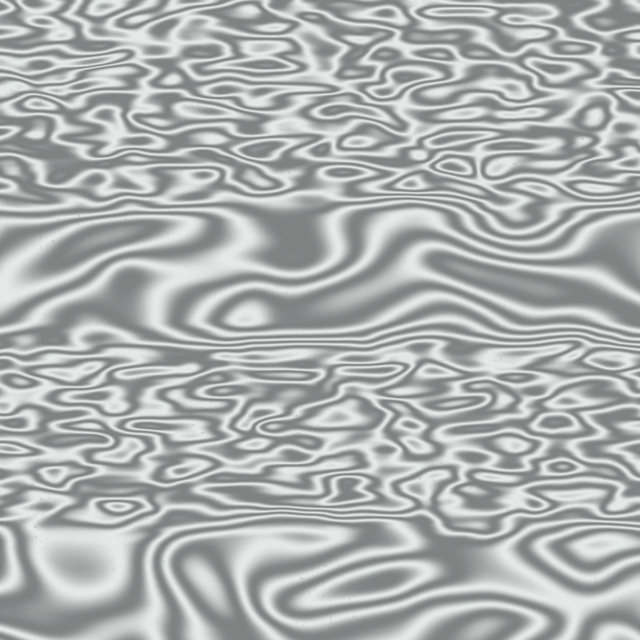
A Shadertoy shader for this texture:

```glsl
const float TAU = 6.28318;
const vec3 DARK_GRAY = vec3(0.498, 0.508, 0.507);
const vec3 PALE_GRAY = vec3(0.895, 0.917, 0.907);

float hash(vec2 p) {
    vec3 q = fract(p.xyx * 0.1031);
    q += dot(q, q.yzx + 33.33);
    return fract((q.x + q.y) * q.z);
}

vec2 gradientAt(vec2 cell) {
    float angle = TAU * hash(cell + 57.0);
    return vec2(cos(angle), sin(angle));
}

float gradientNoise(vec2 p) {
    vec2 cell = floor(p);
    vec2 f = p - cell;
    vec2 w = f * f * f * (f * (f * 6.0 - 15.0) + 10.0);
    vec2 e = vec2(1.0, 0.0);
    float a = dot(gradientAt(cell), f);
    float b = dot(gradientAt(cell + e.xy), f - e.xy);
    float c = dot(gradientAt(cell + e.yx), f - e.yx);
    float d = dot(gradientAt(cell + e.xx), f - e.xx);
    return mix(mix(a, b, w.x), mix(c, d, w.x), w.y);
}

float layeredNoise(vec2 p, int octaves, float gain) {
    float sum = 0.0;
    float amplitude = 1.0;
    for (int i = 0; i < octaves; i++) {
        sum += amplitude * gradientNoise(p);
        p = p * 1.93 + vec2(17.3, 41.7);
        amplitude *= gain;
    }
    return sum;
}

vec2 warp(vec2 p, vec2 frequency, vec2 amount) {
    vec2 q = p * frequency;
    return p + amount * vec2(gradientNoise(q + 11.4), gradientNoise(q + 83.2));
}

// 1 inside the wide calm strips, 0 inside the tightly layered ones
float calmStrips(float y, float softness) {
    float lower = 1.0 - smoothstep(0.185 - softness, 0.185 + softness, y);
    float middle = smoothstep(0.465 - softness, 0.465 + softness, y)
                 - smoothstep(0.685 - softness, 0.685 + softness, y);
    return lower + middle;
}

// Height in contour cycles
float heightField(vec2 p) {
    float wobble = 0.022 * gradientNoise(vec2(p.x * 3.5, p.y * 4.0) + 29.0);
    float calm = calmStrips(p.y + wobble, 0.035);
    vec2 finePoint = warp(p, vec2(8.0, 18.0), vec2(0.045, 0.010));
    vec2 broadPoint = warp(p, vec2(5.0, 8.0), vec2(0.09, 0.05));
    float fine = 2.7 * layeredNoise(finePoint * vec2(8.5, 25.0) + 5.0, 2, 0.35);
    float broad = 3.9 * layeredNoise(broadPoint * vec2(3.6, 6.5) + 21.0, 2, 0.22);
    return mix(fine, broad, calm) + 2.6 * calm;
}

// Wave contours, faded to their mean where they get too dense to resolve
float contourProfile(float height) {
    float blur = fwidth(height);
    float wave = cos(TAU * height) * exp(-2.5 * blur * blur);
    return pow(clamp(0.5 + 0.5 * wave, 0.0, 1.0), 1.22);
}

// Sparse pits clustered in patches
float specks(vec2 p) {
    float patches = smoothstep(0.12, 0.4, gradientNoise(p * vec2(7.0, 10.0) + 63.0));
    float pits = smoothstep(0.36, 0.5, gradientNoise(p * 150.0));
    return patches * pits;
}

void mainImage(out vec4 fragColor, in vec2 fragCoord) {
    vec2 p = fragCoord / iResolution.y;
    float tone = contourProfile(heightField(p));

    // Worn surface
    tone -= 0.22 * specks(p) * smoothstep(0.4, 0.95, tone);
    tone += 0.03 * gradientNoise(p * 210.0);

    fragColor = vec4(mix(DARK_GRAY, PALE_GRAY, clamp(tone, 0.0, 1.0)), 1.0);
}
```
